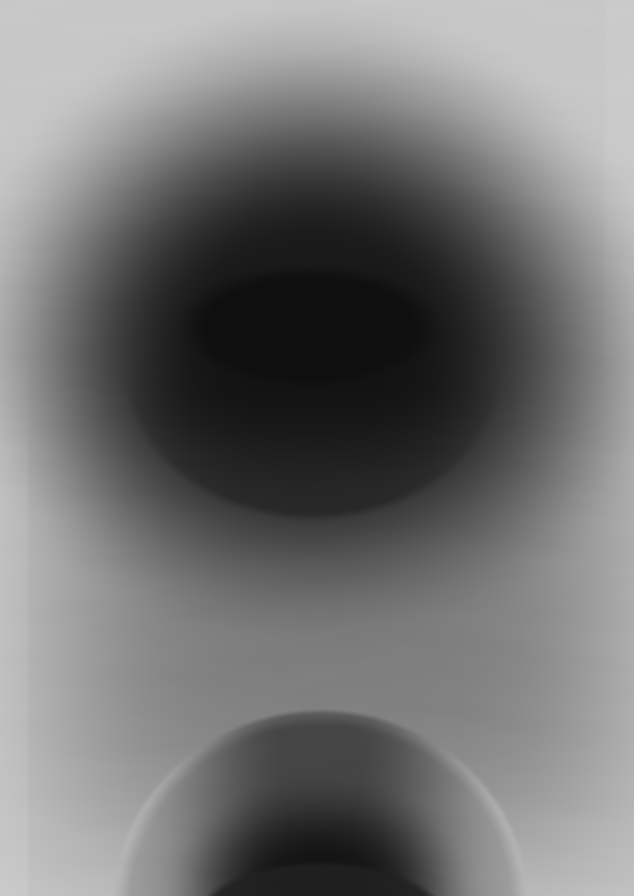
A WebGL 1 fragment shader for this background:

```glsl
precision highp float;

uniform vec2 u_resolution;

// Layout in canvas heights, origin at the lower left
const float ASPECT = 0.707;
const vec2 HAZE_CENTER = vec2(0.378, 0.375);
const vec2 HAZE_RADII = vec2(0.326, 0.339);
const vec2 HALO_CENTER = vec2(0.349, 0.622);
const float HALO_INNER = 0.104;
const float HALO_OUTER = 0.391;
const vec2 BOWL_CENTER = vec2(0.349, 0.596);
const vec2 BOWL_RADII = vec2(0.211, 0.173);
const vec2 LENS_CENTER = vec2(0.345, 0.635);
const vec2 LENS_RADII = vec2(0.130, 0.0625);
const vec2 DOME_CENTER = vec2(0.358, -0.009);
const vec2 DOME_RADII = vec2(0.230, 0.215);
const vec2 CORE_CENTER = vec2(0.358, 0.010);
const vec2 CORE_RADII = vec2(0.160, 0.120);
const vec2 PUPIL_CENTER = vec2(0.358, -0.029);
const vec2 PUPIL_RADII = vec2(0.137, 0.065);

// Grey levels
const float WALL = 0.78;
const float HAZE_DEPTH = 0.29;
const float HALO_FLOOR = 0.15;
const float LENS_GREY = 0.055;
const float DOME_GREY = 0.27;
const float DOME_SIDE_GREY = 0.62;
const float CORE_GREY = 0.08;
const float PUPIL_GREY = 0.13;
const float GRAIN = 0.004;

// Normalized radius: 1 on the ellipse outline
float ellipseRadius(vec2 p, vec2 center, vec2 radii) {
  return length((p - center) / radii);
}

// Soft filled ellipse
float disk(float radius, float softness) {
  return 1.0 - smoothstep(1.0 - softness, 1.0 + softness, radius);
}

// Pale wall with a broad grey haze and faint side strips
float wall(vec2 p) {
  vec2 q = (p - HAZE_CENTER) / HAZE_RADII;
  q *= q;
  float grey = WALL - HAZE_DEPTH * exp(-dot(q, q));
  float left = 1.0 - smoothstep(0.030, 0.033, p.x);
  float right = smoothstep(0.673, 0.676, p.x);
  grey += 0.02 * left * (1.0 - smoothstep(0.45, 0.65, p.y));
  return grey + 0.012 * right * smoothstep(0.4, 0.8, p.y);
}

// Darkening around the upper hollow, steeper below than above
float halo(vec2 p) {
  vec2 q = p - HALO_CENTER;
  q.x /= 1.06;
  q.y *= q.y < 0.0 ? 1.1 : 1.0;
  return mix(HALO_FLOOR, 1.0, smoothstep(HALO_INNER, HALO_OUTER, length(q)));
}

// Lower bowl and dark lens of the upper hollow
float hollow(float grey, vec2 p) {
  float side = (p.x - BOWL_CENTER.x) / BOWL_RADII.x;
  side *= side;
  float bowlGrey = mix(0.15, 0.07, smoothstep(0.44, 0.58, p.y));
  bowlGrey += 0.14 * side * side;
  float bowl = disk(ellipseRadius(p, BOWL_CENTER, BOWL_RADII), 0.035);
  bowl *= 1.0 - smoothstep(0.54, 0.61, p.y);
  grey = mix(grey, bowlGrey, 0.85 * bowl);
  float lens = disk(ellipseRadius(p, LENS_CENTER, LENS_RADII), 0.16);
  return mix(grey, LENS_GREY, 0.9 * lens);
}

// Shaded dome with a dark core rising from the lower edge
float dome(float grey, vec2 p) {
  float radius = ellipseRadius(p, DOME_CENTER, DOME_RADII);
  float side = abs(p.x - DOME_CENTER.x) / DOME_RADII.x;
  float body = mix(DOME_GREY, DOME_SIDE_GREY, smoothstep(0.15, 1.0, side));
  body += 0.09 * smoothstep(0.91, 1.0, radius);
  float core = ellipseRadius(p, CORE_CENTER, CORE_RADII);
  body = mix(CORE_GREY, body, smoothstep(0.25, 1.1, core));
  float pupil = disk(ellipseRadius(p, PUPIL_CENTER, PUPIL_RADII), 0.06);
  body = mix(body, PUPIL_GREY, 0.85 * pupil);
  return mix(grey, body, disk(radius, 0.018));
}

// Faint horizontal streaks from layered sines
float streaks(vec2 p) {
  float sum = 0.0;
  float frequency = 90.0;
  float weight = 0.5;
  for (int i = 0; i < 4; i++) {
    float bend = sin(p.x * frequency * 0.12 + float(i) * 2.1);
    sum += weight * sin(p.y * frequency + 2.0 * bend);
    frequency *= 1.7;
    weight *= 0.7;
  }
  return sum;
}

void main() {
  vec2 p = gl_FragCoord.xy / u_resolution * vec2(ASPECT, 1.0);
  float grey = wall(p) * halo(p);
  grey = hollow(grey, p);
  grey = dome(grey, p);
  grey += GRAIN * streaks(p) * smoothstep(0.0, 0.5, grey);
  gl_FragColor = vec4(vec3(grey), 1.0);
}
```
